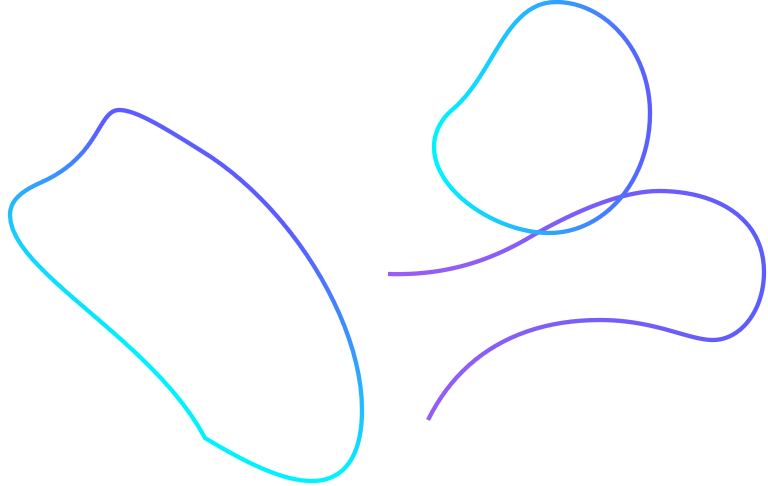
A Shadertoy shader for this background:

```glsl
// Three thin outlines on white: a large leaning blob, a rounder blob and an
// open ribbon. Each is a chain of cubic Bezier curves, drawn by distance and
// tinted with its own linear gradient.

// Design space: the canvas is 768 x 486 units, origin at the lower left.
const float CANVAS_HEIGHT = 486.0;
const float HALF_WIDTH = 2.15;
const int STEPS = 24;

const vec3 PAPER  = vec3(1.0);
const vec3 CYAN   = vec3(0.0, 0.95, 1.0);
const vec3 INDIGO = vec3(0.36, 0.36, 1.0);
const vec3 VIOLET = vec3(0.61, 0.37, 0.95);

// Gradient axis of the leaning blob, and the range covered along each axis.
const vec2 LEAN_AXIS    = vec2(0.485, 0.875);
const vec2 LEAN_RANGE   = vec2(180.0, 365.0);
const vec2 ROUND_RANGE  = vec2(440.0, 652.0);
const vec2 RIBBON_RANGE = vec2(388.0, 764.0);

// Control points; neighbouring curves share their end points.
const int LEAN_CURVES = 7;
const vec2 LEAN[22] = vec2[22](
    vec2(205, 48), vec2(245, 24), vec2(282, 5), vec2(312, 5),
    vec2(345, 5), vec2(362, 31), vec2(362, 76),
    vec2(362, 166), vec2(288, 283), vec2(200, 336),
    vec2(160, 361), vec2(135, 376), vec2(119, 376),
    vec2(98, 376), vec2(100, 330), vec2(42, 304),
    vec2(24, 296), vec2(10, 287), vec2(10, 271),
    vec2(10, 214), vec2(152, 148), vec2(205, 48));

const int ROUND_CURVES = 5;
const vec2 ROUND[16] = vec2[16](
    vec2(556, 484), vec2(606, 484), vec2(650, 434), vec2(650, 373),
    vec2(650, 306), vec2(605, 253), vec2(549, 253),
    vec2(498, 253), vec2(434, 294), vec2(434, 339),
    vec2(434, 352), vec2(440, 366), vec2(452, 376),
    vec2(494, 411), vec2(505, 484), vec2(556, 484));

const int RIBBON_CURVES = 6;
const vec2 RIBBON[19] = vec2[19](
    vec2(388, 212), vec2(450, 210), vec2(493, 228), vec2(525, 246),
    vec2(552, 262), vec2(612, 295), vec2(659, 295),
    vec2(715, 295), vec2(764, 269), vec2(764, 214),
    vec2(764, 176), vec2(741, 146), vec2(713, 146),
    vec2(688, 146), vec2(655, 166), vec2(600, 166),
    vec2(520, 166), vec2(460, 131), vec2(428, 66));

float segmentDistance(vec2 p, vec2 a, vec2 b) {
    vec2 ab = b - a;
    float h = clamp(dot(p - a, ab) / dot(ab, ab), 0.0, 1.0);
    return length(p - a - ab * h);
}

// Distance to a cubic Bezier, walked as short chords.
float bezierDistance(vec2 p, vec2 a, vec2 b, vec2 c, vec2 d) {
    float nearest = 1e5;
    vec2 last = a;
    for (int i = 1; i <= STEPS; i++) {
        float t = float(i) / float(STEPS);
        float s = 1.0 - t;
        vec2 next = s*s*s*a + 3.0*s*s*t*b + 3.0*s*t*t*c + t*t*t*d;
        nearest = min(nearest, segmentDistance(p, last, next));
        last = next;
    }
    return nearest;
}

// Cuts a stroke flat at its end point.
float flatCap(float d, vec2 p, vec2 end, vec2 inner) {
    float beyond = dot(p - end, normalize(end - inner));
    return distance(p, end) < 3.0 * HALF_WIDTH ? max(d, beyond) : d;
}

float ramp(float x, vec2 range) {
    return clamp((x - range.x) / (range.y - range.x), 0.0, 1.0);
}

void mainImage(out vec4 fragColor, in vec2 fragCoord) {
    float pixel = CANVAS_HEIGHT / iResolution.y;
    vec2 p = fragCoord * pixel;

    // Signed distances to the three strokes
    float lean = 1e5, round_ = 1e5, ribbon = 1e5;
    for (int i = 0; i < 3 * LEAN_CURVES; i += 3)
        lean = min(lean, bezierDistance(p, LEAN[i], LEAN[i+1], LEAN[i+2], LEAN[i+3]));
    for (int i = 0; i < 3 * ROUND_CURVES; i += 3)
        round_ = min(round_, bezierDistance(p, ROUND[i], ROUND[i+1], ROUND[i+2], ROUND[i+3]));
    for (int i = 0; i < 3 * RIBBON_CURVES; i += 3)
        ribbon = min(ribbon, bezierDistance(p, RIBBON[i], RIBBON[i+1], RIBBON[i+2], RIBBON[i+3]));
    vec3 strokes = vec3(lean, round_, ribbon) - HALF_WIDTH;
    strokes.z = flatCap(strokes.z, p, RIBBON[0], RIBBON[1]);
    strokes.z = flatCap(strokes.z, p, RIBBON[18], RIBBON[17]);
    vec3 cover = clamp(0.5 - strokes / pixel, 0.0, 1.0);

    // Gradients
    vec3 leanColor   = mix(CYAN, INDIGO, ramp(dot(p, LEAN_AXIS), LEAN_RANGE));
    vec3 roundColor  = mix(CYAN, INDIGO, ramp(p.x, ROUND_RANGE));
    vec3 ribbonColor = mix(VIOLET, INDIGO, ramp(p.x, RIBBON_RANGE));

    // Layers, back to front
    vec3 color = mix(PAPER, ribbonColor, cover.z);
    color = mix(color, roundColor, cover.y);
    color = mix(color, leanColor, cover.x);
    fragColor = vec4(color, 1.0);
}
```
